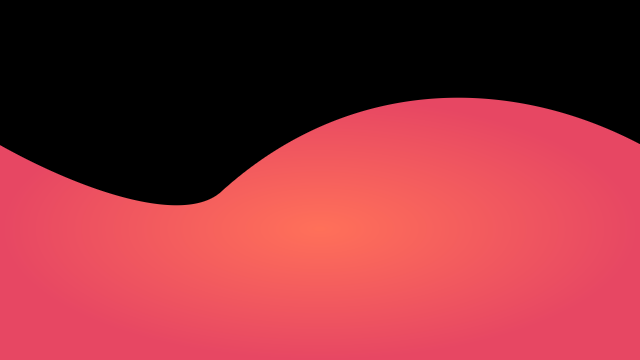
This background is drawn by a WebGL 2 fragment shader. Its source:

```glsl
#version 300 es
precision highp float;
// A coral hill with a flowing wave crest, lit by a soft oval glow, under a black sky.

uniform vec2 u_resolution;
out vec4 fragColor;

const vec3 SKY = vec3(0.0);
const vec3 GLOW = vec3(1.0, 0.44, 0.35);
const vec3 ROSE = vec3(0.905, 0.278, 0.388);

// Crest key points, as fractions of the canvas
const vec2 LEFT_END = vec2(0.0, 0.597);
const vec2 JOINT = vec2(0.345, 0.4665);
const vec2 RIGHT_END = vec2(1.0, 0.5995);
const float CREST_TOP = 0.729;

vec2 bezier(vec2 a, vec2 b, vec2 c, vec2 d, float t) {
    float s = 1.0 - t;
    return s * s * s * a + 3.0 * s * s * t * b + 3.0 * s * t * t * c + t * t * t * d;
}

vec2 bezierTangent(vec2 a, vec2 b, vec2 c, vec2 d, float t) {
    float s = 1.0 - t;
    return 3.0 * (s * s * (b - a) + 2.0 * s * t * (c - b) + t * t * (d - c));
}

// Height and slope of a curve whose x always grows, found by bisection
vec2 curveAt(vec2 a, vec2 b, vec2 c, vec2 d, float x) {
    float low = 0.0;
    float high = 1.0;
    for (int i = 0; i < 18; i++) {
        float mid = 0.5 * (low + high);
        if (bezier(a, b, c, d, mid).x < x) low = mid;
        else high = mid;
    }
    float t = 0.5 * (low + high);
    vec2 tangent = bezierTangent(a, b, c, d, t);
    return vec2(bezier(a, b, c, d, t).y, tangent.y / tangent.x);
}

// The valley on the left flows into the hill on the right
vec2 crestAt(float x) {
    if (x < JOINT.x) {
        return curveAt(LEFT_END, vec2(0.130, 0.468), vec2(0.2865, 0.375), JOINT, x);
    }
    return curveAt(JOINT, vec2(0.545, 0.790), vec2(0.797, 0.789), RIGHT_END, x);
}

// Coverage below the crest, softened over one pixel across the edge
float hillMask(vec2 uv, vec2 resolution) {
    vec2 crest = crestAt(uv.x);
    float slope = crest.y * resolution.y / resolution.x;
    float edge = (crest.x - uv.y) * resolution.y / sqrt(1.0 + slope * slope);
    return clamp(edge + 0.5, 0.0, 1.0);
}

// Linear falloff inside an oval
vec3 ovalGlow(vec2 uv, vec2 center, vec2 radii) {
    return mix(GLOW, ROSE, min(length((uv - center) / radii), 1.0));
}

void main() {
    vec2 uv = gl_FragCoord.xy / u_resolution;
    vec2 halfHill = vec2(0.5, 0.5 * CREST_TOP);
    vec3 hill = ovalGlow(uv, halfHill, halfHill);
    fragColor = vec4(mix(SKY, hill, hillMask(uv, u_resolution)), 1.0);
}
```
